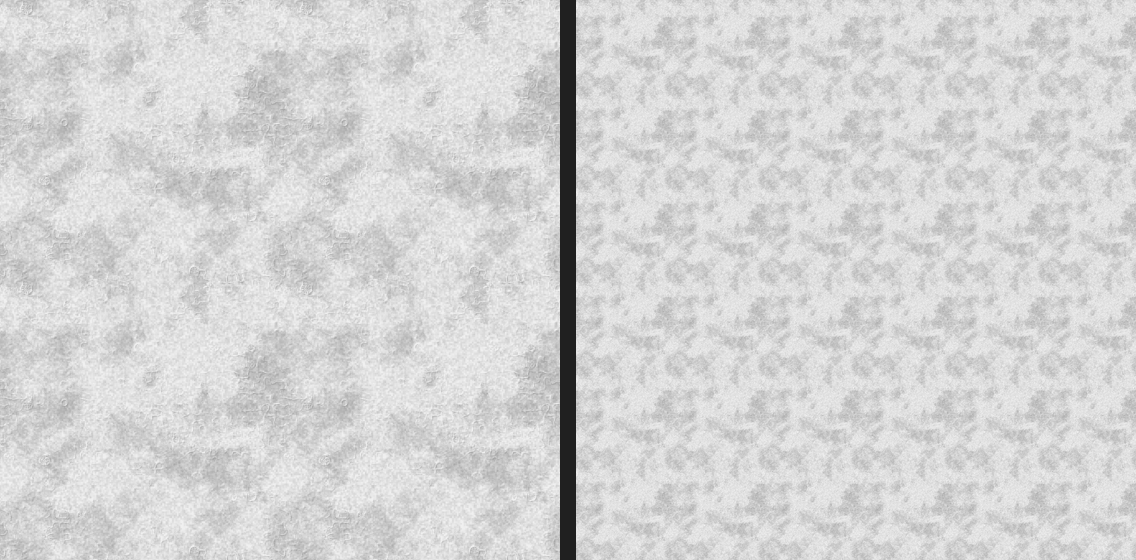
Left: one tile. Right: repeated 3 by 3.
This texture is drawn by a WebGL 1 fragment shader. Its source:

```glsl
precision highp float;
uniform vec2 u_resolution;

#define REPEATS 2.0
#define DARK 0.742
#define LIGHT 0.89
#define CLOUD_CELLS 9.0
#define CLOUD_GAIN 0.74
#define GRAIN 0.15
#define RELIEF 0.09
#define SHADOW vec2(-0.003, 0.004)
#define VEIN_CELLS 52.0
#define SHELL_CELLS 15.0
#define FLECK_CELLS 38.0
#define SCRATCH_CELLS 14.0

float hash(vec2 p) {
  vec3 q = fract(p.xyx * 0.1031);
  q += dot(q, q.yzx + 33.33);
  return fract((q.x + q.y) * q.z);
}

// Value noise on a lattice that wraps every tile
float noise(vec2 t, float cells, float seed) {
  vec2 p = t * cells;
  vec2 i = floor(p);
  vec2 f = fract(p);
  f = f * f * (3.0 - 2.0 * f);
  vec2 a = mod(i, cells) + seed;
  vec2 b = mod(i + 1.0, cells) + seed;
  return mix(mix(hash(a), hash(vec2(b.x, a.y)), f.x),
             mix(hash(vec2(a.x, b.y)), hash(b), f.x), f.y);
}

float fbm(vec2 t, float cells, float seed) {
  float sum = 0.0, total = 0.0, weight = 1.0;
  for (int i = 0; i < 5; i++) {
    sum += weight * noise(t, cells, seed);
    total += weight;
    weight *= CLOUD_GAIN;
    cells *= 2.0;
    seed += 17.0;
  }
  return sum / total;
}

// Crooked raised lines, gathered in clusters
float veins(vec2 t) {
  float line = abs(noise(t, VEIN_CELLS, 211.0) - 0.5);
  float cluster = smoothstep(0.35, 0.65, noise(t, 9.0, 307.0));
  return (1.0 - smoothstep(0.03, 0.17, line)) * cluster;
}

// Sparse round shells with a rim and radial ribs
float shells(vec2 t, float px) {
  vec2 p = t * SHELL_CELLS;
  vec2 id = mod(floor(p), SHELL_CELLS) + 401.0;
  vec2 centre = 0.4 + 0.2 * vec2(hash(id), hash(id + 31.0));
  vec2 d = fract(p) - centre;
  float radius = mix(0.13, 0.31, hash(id + 57.0));
  float dist = length(d);
  float soft = max(0.03, SHELL_CELLS * px);
  float rim = 1.0 - smoothstep(0.01, 0.01 + soft, abs(dist - radius));
  float count = floor(mix(6.0, 13.0, hash(id + 71.0)));
  float ribs = smoothstep(0.0, 0.9, cos(count * atan(d.y, d.x + 0.0001) + 14.0 * dist));
  ribs *= smoothstep(0.03, 0.08, dist) * (1.0 - smoothstep(radius - soft, radius, dist));
  float worn = smoothstep(0.3, 0.65, noise(t, 48.0, 83.0));
  return step(0.82, hash(id + 97.0)) * worn * (rim + 0.55 * ribs);
}

// One randomly turned oval per cell, present in part of the cells
float ovals(vec2 t, float cells, vec2 size, float share, float seed, float px) {
  vec2 p = t * cells;
  vec2 id = mod(floor(p), cells) + seed;
  vec2 d = fract(p) - 0.4 - 0.2 * vec2(hash(id), hash(id + 23.0));
  float angle = 3.14159 * hash(id + 41.0);
  float c = cos(angle), s = sin(angle);
  d = vec2(c * d.x + s * d.y, c * d.y - s * d.x);
  size *= mix(0.5, 1.0, hash(id + 61.0));
  float edge = (length(d / size) - 1.0) * size.y;
  float soft = max(0.02, cells * px);
  return step(1.0 - share, hash(id + 89.0)) * (1.0 - smoothstep(-soft, soft, edge));
}

float relief(vec2 t, float px) {
  vec2 bend = 0.02 * vec2(fbm(t, 16.0, 503.0), fbm(t, 16.0, 541.0));
  float marks = 0.8 * veins(t + bend) + shells(t + 0.3 * bend, px);
  marks += ovals(t + 0.5 * bend, FLECK_CELLS, vec2(0.3, 0.18), 0.25, 601.0, px);
  marks += 0.6 * ovals(t + bend, SCRATCH_CELLS, vec2(0.36, 0.03), 0.4, 701.0, px);
  return min(marks, 1.2);
}

void main() {
  vec2 t = fract(gl_FragCoord.xy / u_resolution * REPEATS);
  float px = REPEATS / min(u_resolution.x, u_resolution.y);

  // Small ragged stains over a faint broad drift
  vec2 warp = vec2(fbm(t, 12.0, 11.0), fbm(t, 12.0, 151.0)) - 0.5;
  float cloud = fbm(t + 0.09 * warp, CLOUD_CELLS, 37.0);
  cloud += 0.22 * (noise(t + 0.15 * warp, 4.0, 67.0) - 0.5);
  float tone = mix(DARK, LIGHT, smoothstep(0.21, 0.65, cloud));

  // Raised marks with a shaded side, strongest in the stains
  float stain = 1.0 - smoothstep(0.4, 0.66, cloud);
  float lit = relief(t, px) - 0.85 * relief(t + SHADOW, px);
  tone += RELIEF * mix(0.35, 1.0, stain) * lit;

  // Fine grain and small dark pits
  float grain = 0.65 * noise(t, 170.0, 809.0) + 0.35 * noise(t, 97.0, 907.0) - 0.5;
  float pits = smoothstep(0.8, 0.95, noise(t, 72.0, 953.0));
  tone += GRAIN * grain - 0.035 * pits;

  gl_FragColor = vec4(vec3(clamp(tone, 0.66, 0.94)), 1.0);
}
```
